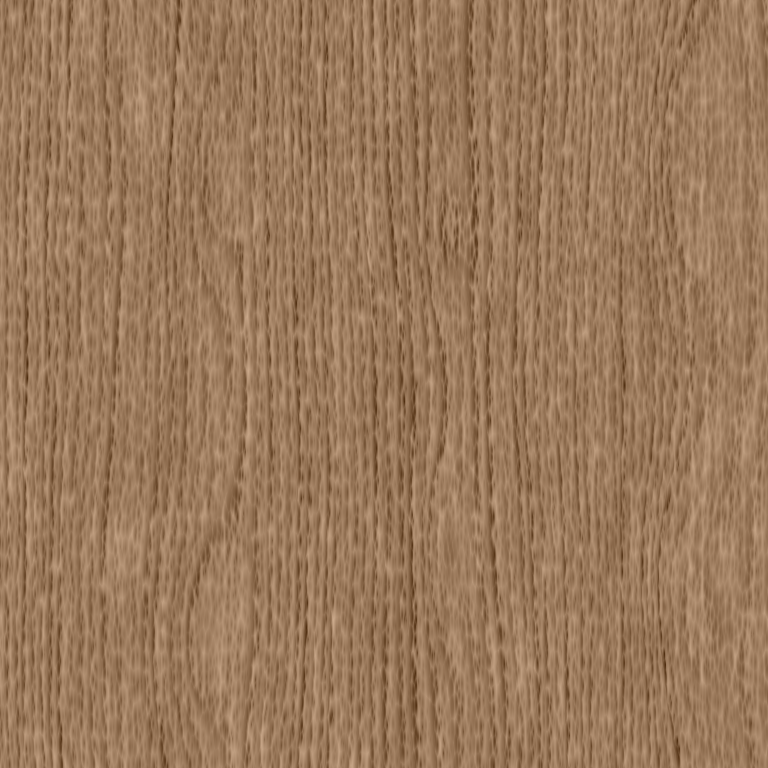
This texture is drawn by a WebGL 1 fragment shader. Its source:

```glsl
precision highp float;
// Oak veneer: fine, nearly straight grain lines, a few pointed heart figures and pores.

uniform vec2 u_resolution;

#define WOOD_COLOR vec3(0.643, 0.512, 0.394)
#define RING_COUNT 63.0
#define RING_DEPTH 0.135
#define RING_RAGGEDNESS 0.6
#define FIBRE_CELLS vec2(125.0, 7.0)
#define FIBRE_DEPTH 0.13
#define PORE_CELLS vec2(225.0, 46.0)
#define PORE_DEPTH 0.155
#define HEART_SIZE vec2(0.048, 0.2)
#define HEART_LIFT 3.7

float hash1(float n) {
  return fract(sin(n * 12.9898) * 4375.85);
}

vec2 hash2(vec2 p) {
  vec3 q = fract(p.xyx * vec3(0.1031, 0.1030, 0.0973));
  q += dot(q, q.yzx + 33.33);
  return fract((q.xx + q.yz) * q.zy);
}

// Distance to the nearest scattered point; stretched cells give vertical dashes.
float cellular(vec2 p) {
  vec2 cell = floor(p);
  vec2 local = p - cell;
  float nearest = 4.0;
  for (int j = -1; j <= 1; j++) {
    for (int i = -1; i <= 1; i++) {
      vec2 offset = vec2(float(i), float(j));
      vec2 delta = offset + hash2(cell + offset + 50.0) - local;
      nearest = min(nearest, dot(delta, delta));
    }
  }
  return sqrt(nearest);
}

// Gentle wandering of the grain, in ring widths.
float grainWarp(vec2 p) {
  return 0.6 * sin(p.y * 3.7 + p.x * 8.0)
       + 0.25 * sin(p.y * 8.3 - p.x * 15.0 + 1.7)
       + 0.07 * sin(p.y * 21.0 + p.x * 27.0 + 4.1);
}

// Two rows of elongated bumps that bend the rings; x: ring lift, y: coverage.
vec2 heartFigures(vec2 p) {
  vec2 figure = vec2(0.0);
  for (int i = 0; i < 6; i++) {
    float n = float(i);
    float column = mod(n, 3.0);
    float size = column == 1.0 ? 0.5 : 1.0;
    vec2 center = vec2(0.26 + 0.315 * column, fract(0.18 + 0.523 * n));
    vec2 d = (p - center) / (HEART_SIZE * size);
    d.x += 0.15 * sin(p.y * 13.0 + n * 2.1);
    float bump = exp(-dot(d, d));
    figure += vec2(HEART_LIFT * size, 1.0) * bump;
  }
  return figure;
}

// Smooth ring coordinate; spacing swings between fine and coarse bands.
float ringField(vec2 p) {
  return RING_COUNT * p.x + 1.35 * sin(17.0 * (p.x - 0.4))
       + grainWarp(p) + heartFigures(p).x;
}

void main() {
  vec2 uv = gl_FragCoord.xy / u_resolution.y;
  float field = ringField(uv);
  float eps = 0.002;
  float slope = abs(ringField(uv + vec2(eps, 0.0)) - field) / (eps * RING_COUNT);

  // Fibres and pores drift gently with the grain.
  vec2 grain = uv + vec2(0.008 * grainWarp(uv), 0.0);
  float fibre = cellular(grain * FIBRE_CELLS) - 0.46;
  float pore = cellular(grain * PORE_CELLS + 17.0) - 0.46;

  // Ragged dark line inside each ring.
  float rings = field + RING_RAGGEDNESS * (0.7 * pore + 0.3 * fibre);
  float ringId = floor(rings);
  float shift = 0.24 * (hash1(ringId + 9.0) - 0.5);
  float line = 1.0 - smoothstep(0.03, 0.36, abs(rings - ringId - 0.5 - shift));

  // Each ring has its own strength, fades along its length and where it flattens.
  float strength = mix(0.35, 1.05, hash1(ringId + 40.0));
  strength *= 0.87 + 0.25 * sin(uv.y * 6.0 + ringId * 2.4);
  strength *= mix(0.35, 1.0, smoothstep(0.05, 0.55, slope));
  line *= strength * clamp(1.0 - 1.3 * pore, 0.3, 1.6);

  float broad = 0.008 * sin(uv.x * 19.0 + 1.3 * sin(uv.y * 4.0))
              + 0.007 * sin(uv.x * 43.0 + 1.5 * sin(uv.y * 3.0 + 1.0));
  float tone = broad + FIBRE_DEPTH * fibre + PORE_DEPTH * pore - RING_DEPTH * line;
  gl_FragColor = vec4(WOOD_COLOR + tone, 1.0);
}
```
